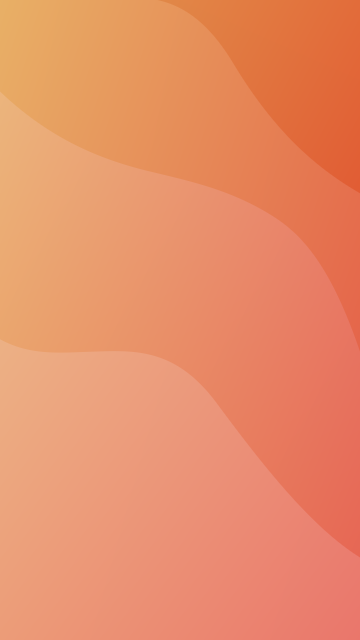
A Shadertoy shader for this background:

```glsl
// Cubic through two knots, each given as (x, y, slope)
float hermite(float x, vec3 a, vec3 b) {
    float span = b.x - a.x;
    float t = clamp((x - a.x) / span, 0.0, 1.0);
    float s = 1.0 - t;
    return s * s * (1.0 + 2.0 * t) * a.y + t * t * (3.0 - 2.0 * t) * b.y
         + span * t * s * (s * a.z - t * b.z);
}

// Smooth wave crest over four knots
float crest(float x, vec3 a, vec3 b, vec3 c, vec3 d) {
    if (x < b.x) return hermite(x, a, b);
    if (x < c.x) return hermite(x, b, c);
    return hermite(x, c, d);
}

// Antialiased coverage of the area below a crest
float below(float depth) {
    float pixel = length(vec2(dFdx(depth), dFdy(depth)));
    return clamp(0.5 + depth / pixel, 0.0, 1.0);
}

// Linear tint: corner colour plus its change across and down the canvas
vec3 tint(vec2 p, vec3 corner, vec3 across, vec3 down) {
    return (corner + across * p.x + down * p.y) / 255.0;
}

void mainImage(out vec4 fragColor, in vec2 fragCoord) {
    // Canvas units, with y running down from the top edge
    vec2 p = fragCoord / iResolution.xy;
    p.y = 1.0 - p.y;

    // Deep orange backdrop
    vec3 color = tint(p, vec3(225, 159, 83), vec3(1, -51, -25), vec3(-4, -53, -20));

    // Upper wave
    float upper = crest(p.x, vec3(0.0, -0.02, 0.0), vec3(0.382, -0.004, 0.03),
                        vec3(0.648, 0.099, 0.934), vec3(1.0, 0.302, 0.326));
    vec3 amber = tint(p, vec3(232, 176, 102), vec3(-3, -54, -22), vec3(-1, -38, -10));
    color = mix(color, amber, below(p.y - upper));

    // Middle wave
    float middle = crest(p.x, vec3(0.0, 0.143, 0.534), vec3(0.417, 0.268, 0.135),
                         vec3(0.764, 0.34, 0.366), vec3(1.0, 0.5495, 1.66));
    vec3 coral = tint(p, vec3(236, 186, 130), vec3(-3, -50, -13), vec3(-3, -38, -38));
    color = mix(color, coral, below(p.y - middle));

    // Lower wave
    float lower = crest(p.x, vec3(0.0, 0.53, 0.31), vec3(0.255, 0.5495, -0.017),
                        vec3(0.602, 0.63, 0.76), vec3(1.0, 0.871, 0.35));
    vec3 peach = tint(p, vec3(237, 200, 147), vec3(-2, -38, -13), vec3(-1, -44, -27));
    color = mix(color, peach, below(p.y - lower));

    fragColor = vec4(color, 1.0);
}
```
